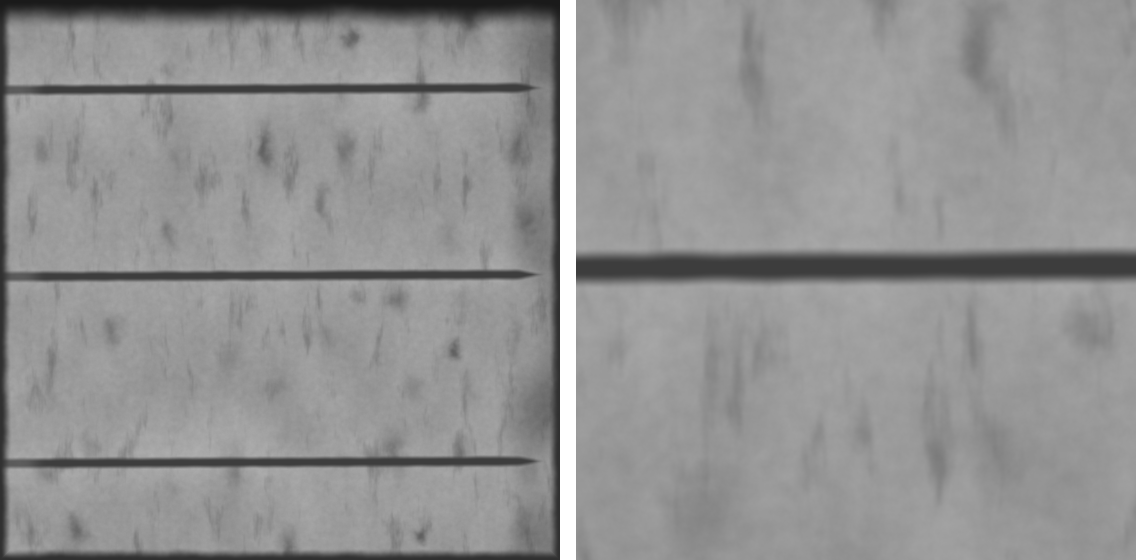
Left, the full canvas; right, a detail of the centre.
Give the GLSL for this texture, as a three.js fragment shader.

```glsl
varying vec2 vUv;

const float ROWS = 3.0;
const float FIRST_SEAM = 0.1745;
const float SEAM_TILT = 0.004;
const float SEAM_CORE = 0.003;
const float SEAM_EDGE = 0.0125;
const float SEAM_END = 0.967;
const float STAIN_CELLS = 9.0;
const float STAIN_CHANCE = 0.42;
const float STAIN_DEPTH = 0.25;
const float RIM_WIDTH = 0.021;
const float TOP_WIDTH = 0.055;
const vec3 CONCRETE = vec3(0.595);
const vec3 SEAM_COLOR = vec3(0.24);
const vec3 RIM_COLOR = vec3(0.19);
const vec3 TOP_COLOR = vec3(0.10);

vec2 hash2(vec2 p) {
  vec3 q = fract(vec3(p.xyx) * vec3(0.1031, 0.1030, 0.0973));
  q += dot(q, q.yzx + 33.33);
  return fract((q.xx + q.yz) * q.zy);
}

float cornerSlope(vec2 cell, vec2 offset) {
  return dot(hash2(cell + 61.0) * 2.0 - 1.0, offset);
}

float gradientNoise(vec2 p) {
  vec2 i = floor(p);
  vec2 f = fract(p);
  vec2 u = f * f * f * (f * (f * 6.0 - 15.0) + 10.0);
  vec2 e = vec2(1.0, 0.0);
  float low = mix(cornerSlope(i, f), cornerSlope(i + e, f - e), u.x);
  float high = mix(cornerSlope(i + e.yx, f - e.yx),
                   cornerSlope(i + 1.0, f - 1.0), u.x);
  return mix(low, high, u.y);
}

float fbm(vec2 p) {
  float sum = 0.0;
  float gain = 1.0;
  for (int i = 0; i < 4; i++) {
    sum += gain * gradientNoise(p);
    p = p * 2.03 + 17.3;
    gain *= 0.55;
  }
  return sum;
}

// Soft, mostly upright blots scattered over jittered cells
float stains(vec2 uv) {
  vec2 warp = vec2(fbm(uv * 18.0), fbm(uv * 18.0 + 40.0));
  vec2 p = (uv + 0.018 * warp) * STAIN_CELLS;
  vec2 home = floor(p);
  float total = 0.0;
  for (int y = -1; y <= 1; y++) {
    for (int x = -1; x <= 1; x++) {
      vec2 cell = home + vec2(float(x), float(y));
      vec2 place = hash2(cell + 11.0);
      vec2 kind = hash2(cell + 83.0);
      vec2 size = mix(vec2(0.09, 0.12), vec2(0.18, 0.32), hash2(cell + 137.0));
      vec2 q = (p - cell - 0.15 - 0.7 * place) / size;
      float depth = mix(0.2, 1.0, kind.y * kind.y);
      total += step(kind.x, STAIN_CHANCE) * depth * exp(-dot(q, q));
    }
  }
  return min(total, 1.0);
}

void main() {
  vec2 uv = vUv;

  // Distance to the nearest horizontal seam
  float row = (uv.y - FIRST_SEAM - SEAM_TILT * (uv.x - 0.5)) * ROWS;
  float seamDist = abs(fract(row + 0.5) - 0.5) / ROWS;

  // Mottled concrete, paler beside the seams
  float mottle = fbm(uv * vec2(11.0, 7.0));
  float streaks = fbm(uv * vec2(26.0, 8.0) + 9.0);
  float grain = fbm(uv * 75.0);
  vec3 color = CONCRETE + 0.055 * mottle + 0.03 * grain;
  color += 0.06 * exp(-seamDist / 0.05);
  color -= 0.13 * smoothstep(0.1, 0.8, streaks);
  color -= STAIN_DEPTH * stains(uv);

  // Grime gathered toward the right side
  float grime = smoothstep(-0.2, 0.45, gradientNoise(uv * vec2(3.0, 5.0) + 4.0));
  color -= (0.04 + 0.2 * grime) * smoothstep(0.88, 0.98, uv.x);

  // Seams, faint at the left end and tapered at the right
  float wobble = 0.0012 * gradientNoise(uv * 30.0);
  float taper = 0.007 * smoothstep(0.92, SEAM_END, uv.x);
  float seam = 1.0 - smoothstep(SEAM_CORE, SEAM_EDGE, seamDist + wobble + taper);
  seam *= mix(0.72, 1.0, smoothstep(0.04, 0.085, uv.x));
  seam *= 1.0 - smoothstep(SEAM_END - 0.02, SEAM_END + 0.01, uv.x);
  color = mix(color, SEAM_COLOR, seam);

  // Dark rim, with a deeper shadow along the top
  float rimDist = min(min(uv.x, 1.0 - uv.x), uv.y) + 0.004 * fbm(uv * 14.0);
  color = mix(RIM_COLOR, color, smoothstep(0.002, RIM_WIDTH, rimDist));
  float topDist = 1.0 - uv.y + 0.008 * fbm(uv * 9.0 + 5.0);
  color = mix(TOP_COLOR, color, smoothstep(0.004, TOP_WIDTH, topDist));

  gl_FragColor = vec4(clamp(color, 0.0, 1.0), 1.0);
}
```
